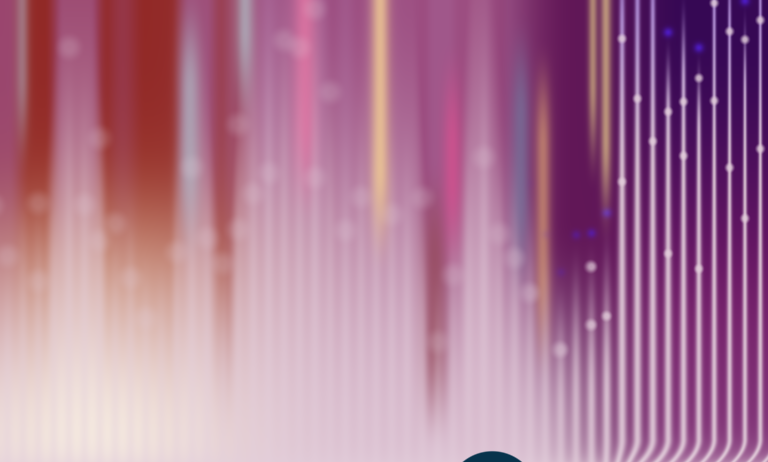
Write a Shadertoy shader that draws this background.

```glsl
// Soft vertical light streaks: a blurred warm glow at left, crisp beaded lines on violet at right.

const float COLUMNS = 50.0;
const vec3 BRICK = vec3(0.57, 0.16, 0.15);
const vec3 MAUVE = vec3(0.61, 0.30, 0.50);
const vec3 PLUM = vec3(0.38, 0.09, 0.34);
const vec3 VIOLET = vec3(0.21, 0.03, 0.33);
const vec3 MAGENTA = vec3(0.44, 0.10, 0.40);
const vec3 AMBER = vec3(0.76, 0.48, 0.34);
const vec3 CREAM = vec3(0.97, 0.93, 0.88);
const vec3 PALE = vec3(0.89, 0.81, 0.86);
const vec3 LILAC = vec3(0.68, 0.46, 0.66);
const vec3 TEAL = vec3(0.68, 0.69, 0.74);
const vec3 GOLD = vec3(0.93, 0.78, 0.58);
const vec3 NAVY = vec3(0.03, 0.20, 0.30);

float hash(vec2 p) {
    return fract(sin(dot(p, vec2(127.1, 311.7))) * 43758.5453);
}

// Smooth noise along one axis
float noise(float x) {
    float i = floor(x);
    return mix(hash(vec2(i, 5.0)), hash(vec2(i + 1.0, 5.0)), smoothstep(0.0, 1.0, x - i));
}

// Soft interval: 1 between a and b, fading over s on both sides
float band(float x, float a, float b, float s) {
    return smoothstep(a - s, a + s, x) * (1.0 - smoothstep(b - s, b + s, x));
}

float glow(vec2 p, vec2 center, vec2 size) {
    vec2 d = (p - center) / size;
    return exp(-dot(d, d));
}

// Vertical light streak with soft sides and ends
vec3 streak(vec3 base, vec2 p, float x, vec2 span, float width, vec4 tint) {
    float d = (p.x - x) / width;
    float a = exp(-d * d) * band(p.y, span.x, span.y, 0.12);
    return mix(base, tint.rgb, a * tint.a);
}

vec3 backdrop(vec2 p) {
    vec3 c = mix(BRICK, MAUVE, smoothstep(0.26, 0.35, p.x));
    float haze = band(p.x, 0.07, 0.13, 0.012) + band(p.x, 0.235, 0.28, 0.012)
               + band(p.x, -0.1, 0.025, 0.015) + 0.45 * band(p.x, 0.145, 0.175, 0.015);
    c = mix(c, MAUVE, 0.8 * haze);
    c = mix(c, LILAC, 0.3 * noise(p.x * 60.0) * band(p.x, 0.23, 0.70, 0.05));
    c = mix(c, PLUM, smoothstep(0.62, 0.75, p.x));
    vec3 far = mix(MAGENTA, VIOLET, smoothstep(0.25, 0.95, p.y));
    c = mix(c, far, smoothstep(0.74, 0.90, p.x));
    return mix(c, AMBER, 0.85 * glow(p, vec2(0.14, 0.36), vec2(0.22, 0.24)));
}

// Height to which the pale mist climbs
float mistHeight(float x) {
    float h = 0.55 + 0.40 * band(x, 0.07, 0.13, 0.015) + 0.25 * band(x, 0.235, 0.275, 0.015);
    h += 0.42 * band(x, 0.31, 0.42, 0.015) + 0.30 * band(x, 0.42, 0.55, 0.015);
    h += 0.45 * band(x, 0.605, 0.645, 0.015) - 0.10 * band(x, 0.55, 0.585, 0.01);
    h += 0.10 * band(x, 0.645, 0.68, 0.01) - 0.12 * band(x, 0.28, 0.305, 0.01);
    return mix(h, 0.42, smoothstep(0.67, 0.73, x));
}

// Lit columns with beads, blurred by the given focus (0 soft, 1 sharp)
vec3 columns(vec3 base, vec2 p, float aspect, float focus) {
    vec3 c = base;
    float bend = max(0.05 - p.y, 0.0);
    float x = p.x + 6.0 * bend * bend * smoothstep(0.78, 0.84, p.x);
    float cell = floor(x * COLUMNS);
    for (int k = -1; k <= 1; k++) {
        float id = cell + float(k);
        float center = (id + 0.5) / COLUMNS;
        float d = x - center;
        float seed = hash(vec2(id, 3.0));
        float sharp = smoothstep(0.795, 0.805, center);
        float top = mix(mistHeight(center) + 0.2 * seed - 0.08, 0.84 + 0.5 * seed, sharp);
        float thin = mix(1.0, 0.6, smoothstep(0.1, 0.9, p.y));
        float width = mix(0.0064, mix(0.0062, 0.0036, smoothstep(0.8, 0.98, center)) * thin, focus);
        float fade = 1.0 - smoothstep(top * mix(0.25, 0.8, sharp), top, p.y);
        float line = exp(-pow(d / width, 2.0)) * fade;
        vec3 tint = mix(PALE, vec3(0.66, 0.52, 0.84), sharp * smoothstep(0.6, 1.1, p.y));
        c = mix(c, tint, line * mix(0.34, 0.88, focus));

        // Beads and a tinted tip on each column, scarcer where blurred
        float radius = mix(0.018, 0.0068, focus);
        for (int j = 0; j < 2; j++) {
            float pick = hash(vec2(id, 11.0 + float(j)));
            float y = top * (0.45 + 0.27 * float(j) + 0.22 * pick);
            float r = length(vec2(d, (p.y - y) * aspect));
            float bead = 1.0 - smoothstep(radius * 0.2, radius * 1.2, r);
            float shown = max(step(0.6, pick), sharp);
            c = mix(c, PALE, bead * shown * mix(0.22, 0.8, focus));
        }
        float tip = glow(vec2(d, p.y * aspect), vec2(0.0, top * aspect), vec2(0.006));
        c = mix(c, vec3(0.32, 0.12, 0.85), tip * focus * focus * 0.8);
    }
    return c;
}

void mainImage(out vec4 fragColor, in vec2 fragCoord) {
    vec2 p = fragCoord / iResolution.xy;
    float aspect = iResolution.y / iResolution.x;
    float focus = smoothstep(0.64, 0.82, p.x);
    vec3 c = backdrop(p);

    // Mist rising from the floor
    float mist = 1.0 - smoothstep(0.0, mistHeight(p.x) * 1.25, p.y);
    c = mix(c, PALE, mist * mix(0.86, 0.15, smoothstep(0.68, 0.84, p.x)));
    c = mix(c, CREAM, 0.95 * glow(p, vec2(0.12, 0.02), vec2(0.21, 0.29)));

    // Coloured streaks
    c = streak(c, p, 0.029, vec2(0.72, 1.2), 0.009, vec4(TEAL, 0.5));
    c = streak(c, p, 0.247, vec2(0.53, 0.92), 0.014, vec4(TEAL, 0.75));
    c = streak(c, p, 0.319, vec2(0.82, 1.2), 0.012, vec4(TEAL, 0.8));
    c = streak(c, p, 0.397, vec2(0.62, 1.2), 0.015, vec4(0.88, 0.46, 0.64, 0.8));
    c = streak(c, p, 0.566, vec2(0.14, 0.55), 0.016, vec4(0.58, 0.28, 0.34, 0.7));
    c = streak(c, p, 0.589, vec2(0.49, 0.80), 0.012, vec4(0.82, 0.32, 0.56, 0.8));
    c = streak(c, p, 0.678, vec2(0.45, 0.86), 0.012, vec4(0.46, 0.44, 0.60, 0.75));
    c = streak(c, p, 0.707, vec2(0.28, 0.80), 0.010, vec4(0.78, 0.54, 0.44, 0.8));

    c = columns(c, p, aspect, focus);
    c = streak(c, p, 0.495, vec2(0.52, 1.2), 0.012, vec4(GOLD, 0.85));
    c = streak(c, p, 0.772, vec2(0.70, 1.2), 0.006, vec4(GOLD * 0.85, 0.75));
    c = streak(c, p, 0.789, vec2(0.58, 1.2), 0.007, vec4(GOLD * 0.88, 0.8));

    // Floor light and the dark disc at the lower edge
    c = mix(c, PALE, 0.5 * exp(-p.y * 35.0));
    float disc = length(vec2(p.x - 0.641, p.y * aspect + 0.046)) - 0.060;
    float edge = 1.0 / iResolution.x;
    c = mix(c, NAVY, 1.0 - smoothstep(-edge, edge, disc));
    fragColor = vec4(c, 1.0);
}
```
